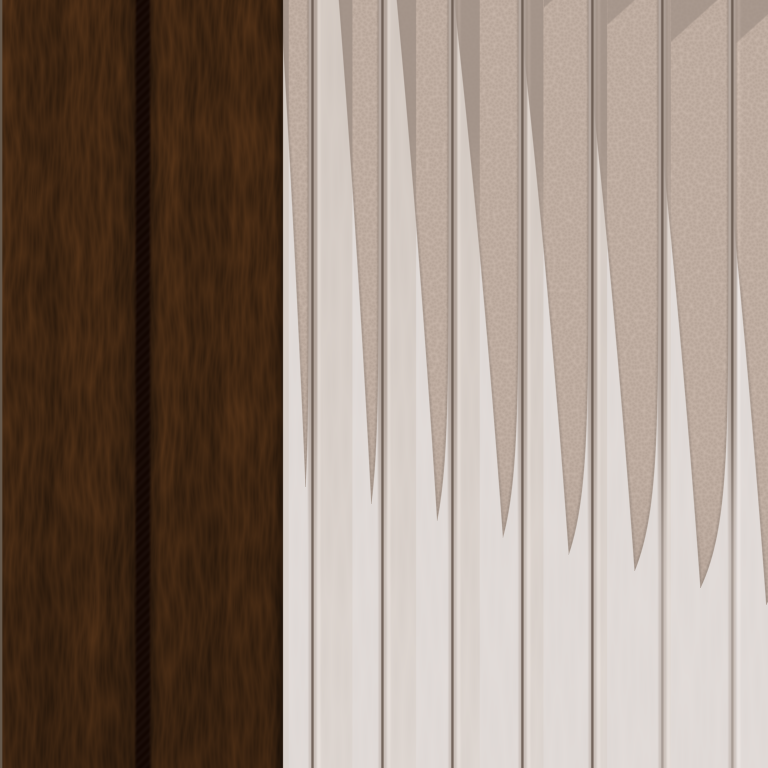
Give the GLSL for this texture, as a Shadertoy shader.

```glsl
// Dark grained wood beside pale fluted slats, each cut by a long curved blade of shade.
// Slats repeat at a fixed pitch; blade tips, strips and top shadows step along with the
// slat index. Stretched cellular noise makes the wood grain and the blade speckle.

#define WOOD_EDGE 0.3685
#define GROOVE_X 0.1860
#define LINE_X 0.4069
#define PITCH 0.0911
#define STRIP_X 0.3760
#define STRIP_STEP 0.0829
#define TIP vec2(0.3978, 0.6345)
#define TIP_STEP vec2(0.0857, 0.0219)
#define TIP_ROUND 0.078
#define WOOD_TONE vec3(0.255, 0.153, 0.072)
#define BLADE_TONE vec3(0.745, 0.675, 0.627)
#define PALE_TONE vec3(0.880, 0.855, 0.843)

vec2 hash2(vec2 p) {
    vec3 q = fract(p.xyx * vec3(0.1031, 0.1030, 0.0973));
    q += dot(q, q.yzx + 33.33);
    return fract((q.xx + q.yz) * q.zy);
}

// Distance to the nearest scattered point
float cellular(vec2 p) {
    vec2 id = floor(p), f = fract(p);
    float nearest = 2.0;
    for (int j = -1; j <= 1; j++)
        for (int i = -1; i <= 1; i++) {
            vec2 o = vec2(i, j);
            nearest = min(nearest, length(o + hash2(id + o + 50.0) - f));
        }
    return nearest;
}

// Soft band of half width w around d = 0
float band(float d, float w, float soft) {
    return 1.0 - smoothstep(w - soft, w + soft, abs(d));
}

vec3 wood(vec2 p, float px) {
    float wobble = 0.0025 * sin(p.y * 17.0 + p.x * 40.0) + 0.001 * sin(p.y * 53.0);
    vec2 q = vec2(p.x + wobble, p.y);
    float grain = cellular(q * vec2(72.0, 11.0)) - 0.48;
    float fibre = cellular(q * vec2(190.0, 24.0) + 7.0) - 0.48;
    float broad = sin(q.x * 61.0 + 1.0) + 0.6 * sin(q.x * 143.0 + p.y * 3.0);
    vec3 c = WOOD_TONE * (1.0 + 0.27 * grain + 0.30 * fibre + 0.06 * broad);
    c *= 1.0 - 0.12 * smoothstep(0.4, 1.0, p.y);

    // Groove with a soft lip, then the outer edges
    float d = p.x - GROOVE_X;
    c *= 1.0 - 0.25 * band(d, 0.016, 0.012);
    float rib = 0.012 * sin((p.y + p.x) * 520.0);
    c = mix(c, vec3(0.085, 0.035, 0.018) + rib, band(d, 0.0095, 0.003));
    c *= 1.0 - 0.3 * smoothstep(WOOD_EDGE - 0.014, WOOD_EDGE, p.x);
    return mix(vec3(0.40, 0.35, 0.30), c, smoothstep(0.002, 0.002 + 2.0 * px, p.x));
}

vec3 slats(vec2 p, float px) {
    float s = (p.x - LINE_X) / PITCH;
    float k = floor(s) + 1.0;
    float toLine = p.x - (LINE_X + PITCH * floor(s + 0.5));
    float rightLine = LINE_X + PITCH * k;
    float stripEdge = STRIP_X + STRIP_STEP * k;
    float inStrip = 1.0 - smoothstep(-px, px, p.x - stripEdge);

    // Pale face and its beige side strip
    float streak = cellular(p * vec2(90.0, 9.0)) - 0.48;
    vec3 c = PALE_TONE + 0.014 * streak;
    vec3 strip = mix(vec3(0.825, 0.785, 0.755), vec3(0.865, 0.835, 0.815), p.y);
    c = mix(c, strip + 0.02 * streak, inStrip);

    // Blade: a slanted left side and a right side rounding into the tip
    vec2 tip = TIP + TIP_STEP * k;
    float h = max(tip.y - p.y, 0.0);
    float lean = min(1.0, 0.58 + 0.14 * k) * (0.072 * h + 0.027 * h * h);
    float reach = (rightLine - 0.0045 - tip.x) * (1.0 - exp(-h / TIP_ROUND));
    float inside = min(p.x - tip.x + lean, tip.x + reach - p.x);
    float blade = smoothstep(-px, px, inside) * step(p.y, tip.y);

    float speckle = cellular(p * 230.0) - 0.48;
    vec3 shade = BLADE_TONE + 0.06 * speckle;
    shade *= 1.0 - 0.10 * band(inside, 0.0025, 0.002);
    shade *= 1.0 - 0.05 * exp(-h / 0.06);

    // Darker side wall and slanted shadow under the top edge
    float wall = inStrip * (1.0 - smoothstep(0.15, 0.40, p.y));
    float drop = min(0.058, 0.0221 * k - 0.078) - 0.9 * (p.x - stripEdge);
    float topShade = smoothstep(-0.002, 0.002, drop - p.y) * (1.0 - inStrip);
    shade = mix(shade, vec3(0.625, 0.565, 0.525), max(0.85 * wall, 0.75 * topShade));
    c = mix(c, shade, blade);

    // Seam: grey shoulder above, dark core, bright rim beside it
    float upper = 1.0 - smoothstep(0.45, 0.75, p.y);
    float thin = mix(1.0, 0.4, smoothstep(4.5, 5.5, s + 0.5) * (1.0 - upper));
    c = mix(c, vec3(0.61, 0.545, 0.50), 0.7 * band(toLine, 0.006, 0.002) * upper);
    c = mix(c, vec3(0.73, 0.68, 0.65), 0.5 * band(toLine, 0.005, 0.002));
    c = mix(c, vec3(0.39, 0.33, 0.29), 0.85 * thin * band(toLine, 0.0016, 0.0012));
    c += 0.035 * band(toLine - 0.0085, 0.002, 0.002);
    return c;
}

void mainImage(out vec4 fragColor, in vec2 fragCoord) {
    vec2 p = fragCoord / iResolution.xy;
    p.y = 1.0 - p.y; // measure downward from the top edge
    float px = 0.8 / iResolution.x;
    float side = smoothstep(-px, px, p.x - WOOD_EDGE);
    vec3 c = mix(wood(p, px), slats(p, px), side);
    fragColor = vec4(clamp(c, 0.0, 1.0), 1.0);
}
```
